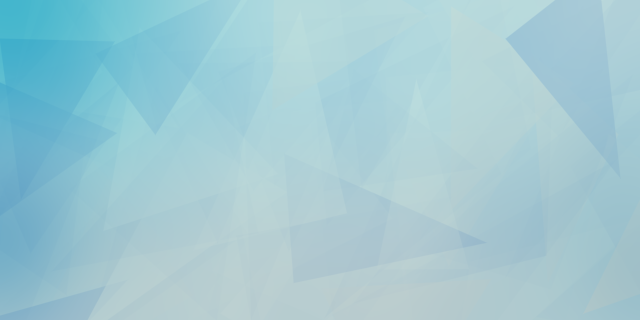
Write a Shadertoy shader that draws this background.

```glsl
vec2 hash2(vec2 p) {
    vec3 q = fract(vec3(p.xyx) * vec3(0.1031, 0.1030, 0.0973));
    q += dot(q, q.yzx + 33.33);
    return fract((q.xx + q.yz) * q.zy);
}

float gradientNoise(vec2 p) {
    vec2 cell = floor(p), f = fract(p);
    vec2 u = f * f * f * (f * (f * 6.0 - 15.0) + 10.0);
    vec4 d;
    for (int k = 0; k < 4; k++) {
        vec2 corner = vec2(k & 1, k >> 1);
        d[k] = dot(hash2(cell + corner + 40.0) * 2.0 - 1.0, f - corner);
    }
    return mix(mix(d.x, d.y, u.x), mix(d.z, d.w, u.x), u.y);
}

float glow(vec2 p, vec2 center, float spread) {
    vec2 d = p - center;
    return exp(-dot(d, d) / spread);
}

// Signed distance to one side, positive on the left
float sideDistance(vec2 p, vec2 a, vec2 b) {
    vec2 e = normalize(b - a), d = p - a;
    return e.x * d.y - e.y * d.x;
}

float triangleMask(vec2 p, vec2 a, vec2 b, vec2 c, float blur) {
    float winding = sign(sideDistance(c, a, b));
    float inside = min(winding * sideDistance(p, a, b),
                   min(winding * sideDistance(p, b, c),
                       winding * sideDistance(p, c, a)));
    return smoothstep(-blur, blur, inside);
}

// Soft colour wash under the facets
vec3 washColor(vec2 p, float aspect) {
    const vec3 SAND = vec3(0.72, 0.805, 0.815);
    const vec3 AQUA = vec3(0.70, 0.86, 0.875);
    const vec3 TEAL = vec3(0.25, 0.71, 0.80);
    const vec3 BLUE = vec3(0.41, 0.67, 0.78);
    const vec3 SLATE = vec3(0.50, 0.71, 0.78);
    vec3 color = mix(SAND, AQUA, smoothstep(0.05, 0.85, p.y));
    color = mix(color, SAND + 0.02, 0.5 * glow(p, vec2(aspect, 1.0), 0.3));
    color = mix(color, TEAL, 0.95 * glow(p, vec2(0.0, 1.0), 0.26));
    color = mix(color, BLUE, 0.8 * glow(p, vec2(0.0, 0.25), 0.09));
    color = mix(color, SLATE, 0.5 * glow(p, vec2(aspect, 0.2), 0.2));
    return color + vec3(0.04, 0.025, 0.01) * gradientNoise(p * 2.5);
}

vec3 facetShade(float pick) {
    const vec3 SHADOW = vec3(-0.105, -0.085, -0.025);
    const vec3 LIGHT = vec3(0.045, 0.025, 0.008);
    const vec3 WARM = vec3(0.04, 0.0, -0.02);
    return pick < 0.5 ? SHADOW : (pick < 0.82 ? LIGHT : WARM);
}

vec2 facetCorner(vec2 id, float k, float turn, float radius, float stretch) {
    const vec2 SLANT = vec2(0.53, 0.85);
    vec2 h = hash2(id + 17.0 * (k + 1.0));
    float angle = turn + 2.0944 * k + 1.3 * (h.x - 0.5);
    vec2 offset = radius * mix(0.65, 1.4, h.y) * vec2(cos(angle), sin(angle));
    return offset + SLANT * dot(offset, SLANT) * stretch;
}

// Translucent triangles scattered over a jittered grid
vec3 facetLayer(vec3 color, vec3 wash, vec2 p, float aspect, ivec2 grid,
                float radius, float stretch, float opacity, float seed) {
    float blur = 0.8 / iResolution.y;
    for (int j = 0; j < grid.y; j++)
    for (int i = 0; i < grid.x; i++) {
        vec2 cell = vec2(i, j), id = cell + seed;
        vec2 jitter = hash2(id) - 0.5;
        vec2 look = hash2(id + 91.0);
        vec2 center = (cell + 0.5 + 0.8 * jitter) / vec2(grid) * vec2(aspect, 1.0);
        float turn = 6.2832 * hash2(id + 53.0).x;
        vec2 a = center + facetCorner(id, 0.0, turn, radius, stretch);
        vec2 b = center + facetCorner(id, 1.0, turn, radius, stretch);
        vec2 c = center + facetCorner(id, 2.0, turn, radius, stretch);
        // Each facet thins out away from its first corner
        float fade = mix(1.0, 0.5, clamp(length(p - a) / (2.0 * radius), 0.0, 1.0));
        float alpha = opacity * mix(0.5, 1.0, look.y) * fade;
        color = mix(color, wash + facetShade(look.x),
                    alpha * triangleMask(p, a, b, c, blur));
    }
    return color;
}

void mainImage(out vec4 fragColor, in vec2 fragCoord) {
    vec2 p = fragCoord / iResolution.y;
    float aspect = iResolution.x / iResolution.y;
    vec3 wash = washColor(p, aspect);
    vec3 color = wash;
    // Faint slivers, bold facets, then a last thin veil
    color = facetLayer(color, wash, p, aspect, ivec2(8, 4), 0.26, 0.9, 0.3, 7.0);
    color = facetLayer(color, wash, p, aspect, ivec2(5, 3), 0.29, 0.25, 0.95, 131.0);
    color = facetLayer(color, wash, p, aspect, ivec2(6, 3), 0.3, 0.8, 0.16, 263.0);
    fragColor = vec4(clamp(color, 0.0, 1.0), 1.0);
}
```
